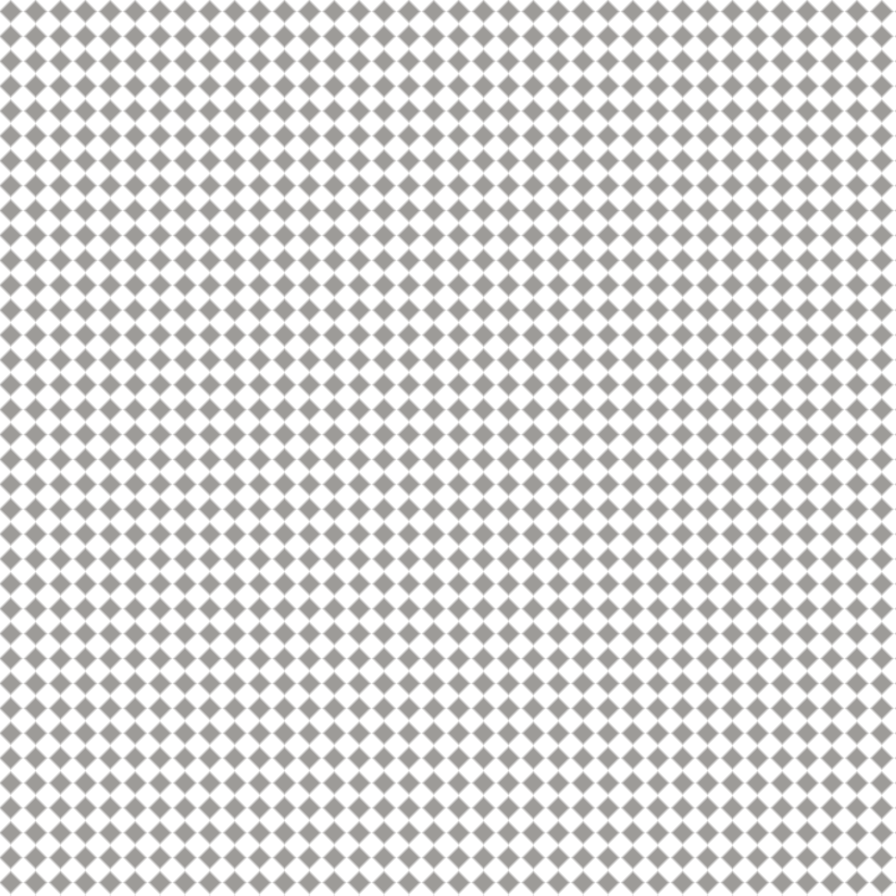
Write a Shadertoy shader that draws this pattern.

```glsl
const float REPEATS = 36.0;                // diamonds across and down
const vec2 CENTER = vec2(0.43, 0.54);      // diamond centre within its cell
const float HALF_DIAGONAL = 0.44;          // in cells
const float EDGE_SOFTNESS = 0.155;         // width of the soft rim, in cells
const vec3 GROUND_COLOR = vec3(1.0);
const vec3 DIAMOND_COLOR = vec3(0.615, 0.607, 0.598);

// Signed distance to a square standing on its corner
float diamondDistance(vec2 p, float halfDiagonal) {
    return (abs(p.x) + abs(p.y) - halfDiagonal) * inversesqrt(2.0);
}

void mainImage(out vec4 fragColor, in vec2 fragCoord) {
    // Wrapped grid, measured from each diamond's centre
    vec2 grid = fragCoord / iResolution.xy * REPEATS;
    vec2 cell = fract(grid - CENTER + 0.5) - 0.5;

    // Soft rim, never narrower than a pixel
    float pixel = REPEATS / min(iResolution.x, iResolution.y);
    float rim = 0.5 * max(EDGE_SOFTNESS, pixel);
    float coverage = 1.0 - smoothstep(-rim, rim, diamondDistance(cell, HALF_DIAGONAL));

    fragColor = vec4(mix(GROUND_COLOR, DIAMOND_COLOR, coverage), 1.0);
}
```
